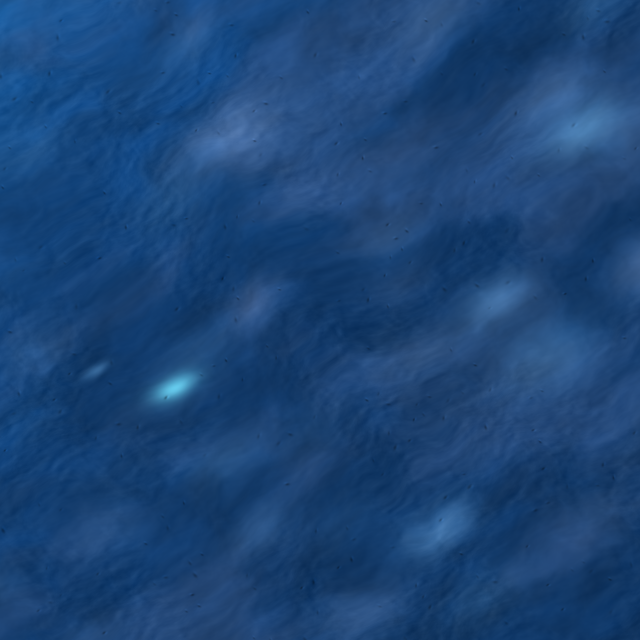
This texture is drawn by a Shadertoy shader. Its source:

```glsl
const vec3 NAVY = vec3(0.060, 0.208, 0.385);
const vec3 VIVID = vec3(0.075, 0.275, 0.500);
const vec3 AZURE = vec3(0.100, 0.380, 0.640);
const vec3 HAZE = vec3(0.165, 0.300, 0.490);
const vec3 LILAC = vec3(0.400, 0.500, 0.710);
const vec3 SKY = vec3(0.320, 0.540, 0.750);
const vec3 GLINT = vec3(0.420, 0.840, 0.970);
const float SLANT = 0.56;                   // streak direction in radians
const vec2 PATCH_CELL = vec2(0.175, 0.100); // spacing along and across the streaks
const float PATCH_STRENGTH = 1.0;
const float MOTTLE = 0.17;
const float RELIEF = 0.080;
const float SPECK_CELLS = 46.0;
const float SPECK_SHARE = 0.12;
const float SPECK_DEPTH = 0.34;

float hash(vec2 p) {
    return fract(sin(dot(p, vec2(127.1, 311.7))) * 43758.55);
}

vec2 hash2(vec2 p) {
    return vec2(hash(p), hash(p + 17.3));
}

float noise(vec2 p) {
    vec2 i = floor(p), f = fract(p);
    f = f * f * (3.0 - 2.0 * f);
    return mix(mix(hash(i), hash(i + vec2(1, 0)), f.x),
               mix(hash(i + vec2(0, 1)), hash(i + vec2(1, 1)), f.x), f.y);
}

float fbm(vec2 p) {
    float sum = 0.0, amp = 0.5;
    for (int i = 0; i < 4; i++) {
        sum += amp * noise(p);
        p = mat2(1.6, 1.2, -1.2, 1.6) * p + 5.7;
        amp *= 0.5;
    }
    return sum / 0.9375;
}

vec2 rotate(vec2 p, float a) {
    float c = cos(a), s = sin(a);
    return vec2(c * p.x + s * p.y, c * p.y - s * p.x);
}

// Soft slanted ellipse
float glow(vec2 p, vec2 radius) {
    vec2 q = rotate(p, SLANT) / radius;
    return exp(-dot(q, q));
}

// Scattered blurred patches: x is the amount, y the amount times its tint
vec2 patches(vec2 p) {
    vec2 g = p / PATCH_CELL, id = floor(g), sum = vec2(0.0);
    for (int y = -1; y <= 1; y++)
    for (int x = -1; x <= 1; x++) {
        vec2 cell = id + vec2(x, y);
        vec2 d = g - cell - 0.1 - 0.8 * hash2(cell);
        float strength = pow(hash(cell + 41.9), 2.5);
        float tightness = mix(4.5, 11.0, hash(cell + 73.1));
        float amount = strength * exp(-tightness * dot(d, d));
        sum += amount * vec2(1.0, hash(cell + 91.7));
    }
    return sum;
}

// Sparse pits of varied size and depth, each with a faint lit rim
float specks(vec2 p) {
    vec2 g = rotate(p, SLANT) * SPECK_CELLS, cell = floor(g);
    vec2 d = fract(g) - 0.35 - 0.3 * hash2(cell);
    d = rotate(d, 3.0 * hash(cell + 83.9)) * vec2(1.0, 1.7);
    float depth = step(1.0 - SPECK_SHARE, hash(cell + 29.3)) * mix(0.3, 1.0, hash(cell + 7.7));
    float size = mix(80.0, 25.0, hash(cell + 61.7));
    vec2 rim = d + vec2(-0.10, 0.16);
    return depth * (0.5 * exp(-size * dot(rim, rim)) - exp(-size * dot(d, d)));
}

void mainImage(out vec4 fragColor, in vec2 fragCoord) {
    vec2 uv = fragCoord / iResolution.xy;
    vec2 p = rotate(uv, SLANT);
    vec2 warp = vec2(fbm(p * 6.0), fbm(p * 6.0 + 31.0)) - 0.5;

    // Deep blue ground, vivid toward the upper left
    float corner = 0.6 * uv.y - 0.8 * uv.x;
    float broad = fbm(p * vec2(2.5, 5.0) + 3.0);
    vec3 color = mix(NAVY, VIVID, smoothstep(-0.25, 0.40, corner + 0.5 * (broad - 0.5)));
    color = mix(color, AZURE, 0.85 * smoothstep(0.36, 0.66, corner));

    // Broad slanted haze
    float haze = fbm(p * vec2(3.5, 8.0) + 0.6 * warp + 12.0);
    color = mix(color, HAZE, 0.75 * smoothstep(0.42, 0.72, haze));

    // Pale patches, dense and bright to the right
    vec2 cloud = patches(p + 0.07 * warp);
    float density = mix(0.30, 1.0, smoothstep(0.15, 0.95, 0.85 * uv.x + 0.3 * uv.y));
    vec3 pale = mix(LILAC, SKY, cloud.y / max(cloud.x, 0.001));
    color = mix(color, pale, min(PATCH_STRENGTH * density * cloud.x, 0.9));

    // Streaky mottling at middle scale
    float mottle = fbm(p * vec2(13.0, 26.0) + 2.0 * warp + 70.0) - 0.5;
    color *= 1.0 + MOTTLE * 2.0 * mottle;

    // Small bright glints with a faint halo
    vec2 spark = uv - vec2(0.272, 0.394) + 0.03 * warp;
    color = mix(color, SKY, 0.22 * glow(spark, vec2(0.070, 0.035)));
    color = mix(color, GLINT, 0.90 * glow(spark, vec2(0.034, 0.016)));
    color = mix(color, SKY, 0.60 * glow(uv - vec2(0.150, 0.421), vec2(0.022, 0.008)));

    // Fine painted relief and pits
    vec2 grain = p * vec2(48.0, 85.0) + 5.0 * warp;
    float relief = fbm(grain) - fbm(grain + vec2(0.35, -0.5));
    float patchy = smoothstep(0.3, 0.7, noise(p * 9.0 + 50.0));
    color += RELIEF * relief * mix(0.40, 1.0, patchy);
    color *= 1.0 + SPECK_DEPTH * specks(uv + 0.01 * warp);

    fragColor = vec4(clamp(color, 0.0, 1.0), 1.0);
}
```
